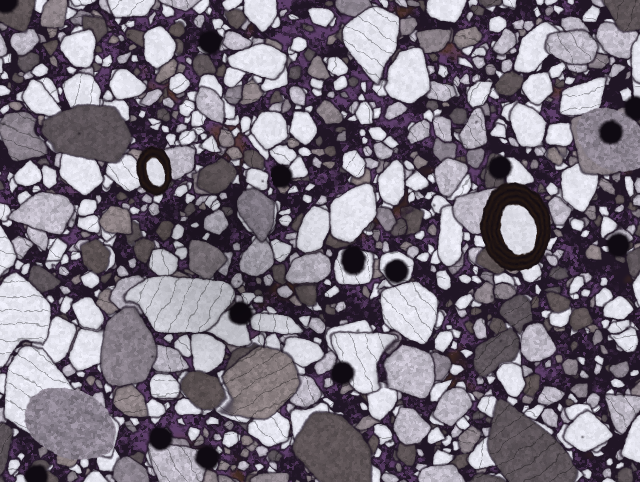
Write a WebGL 1 fragment shader that draws this texture.

```glsl
precision highp float;
// Thin section of sandstone: pale angular grains in a dark purple cement.
// Four sizes of jittered random polygons are laid small to large over a mottled
// cellular ground, then coated grains, rounded clasts and opaque specks go on top.
uniform vec2 u_resolution;

const float TAU = 6.28318;
const float CORNER_SHARPNESS = 14.0;
const vec3 CEMENT_DARK = vec3(0.125, 0.085, 0.145);
const vec3 CEMENT_PURPLE = vec3(0.37, 0.25, 0.42);
const vec3 QUARTZ = vec3(0.89, 0.89, 0.93);
const vec3 PALE_GREY = vec3(0.73, 0.71, 0.76);
const vec3 MID_GREY = vec3(0.53, 0.50, 0.55);
const vec3 DARK_GREY = vec3(0.35, 0.32, 0.35);
const vec3 RUST = vec3(0.34, 0.22, 0.12);
const vec3 OPAQUE = vec3(0.06, 0.04, 0.07);

float hash(vec2 id, float salt) {
  return fract(sin(dot(id, vec2(127.1, 311.7)) + salt * 74.7) * 43758.545);
}

vec2 rotate(vec2 p, float a) {
  return vec2(cos(a) * p.x + sin(a) * p.y, cos(a) * p.y - sin(a) * p.x);
}

// Layered sines, about -1 to 1
float waves(vec2 p) {
  float sum = 0.0, amp = 0.5;
  for (int i = 0; i < 4; i++) {
    sum += amp * sin(p.x + 1.7 * sin(p.y)) * cos(p.y + 1.3 * sin(p.x * 0.8));
    p = rotate(p, 1.1) * 1.9 + 3.7;
    amp *= 0.6;
  }
  return sum;
}

// Cellular noise: distance to the nearest point, and that point's random value
vec2 cellular(vec2 p) {
  vec2 best = vec2(9.0, 0.0);
  for (int y = -1; y <= 1; y++) for (int x = -1; x <= 1; x++) {
    vec2 id = floor(p) + vec2(x, y);
    float d = length(id + vec2(hash(id, 1.0), hash(id, 2.0)) - p);
    if (d < best.x) best = vec2(d, hash(id, 3.0));
  }
  return best;
}

// Signed distance to a random convex polygon with slightly rounded corners
float shard(vec2 q, vec2 id, float radius) {
  q = rotate(q, TAU * hash(id, 1.0)) * mix(vec2(1.0), vec2(0.78, 1.25), hash(id, 2.0));
  float sum = 0.0;
  for (int i = 0; i < 6; i++) {
    float side = float(i);
    float a = (side + 0.8 * hash(id, 10.0 + side)) * TAU / 6.0;
    float reach = radius * mix(0.5, 1.0, hash(id, 20.0 + side));
    float d = dot(q, vec2(cos(a), sin(a))) - reach;
    sum += exp(min(CORNER_SHARPNESS * d / radius, 60.0));
  }
  return radius * log(sum) / CORNER_SHARPNESS;
}

vec3 mineral(float pick) {
  vec3 c = pick < 0.50 ? QUARTZ : PALE_GREY;
  c = pick < 0.65 ? c : MID_GREY;
  return pick < 0.84 ? c : DARK_GREY;
}

// One size of scattered grains over the ground; neighbours keep a gap
vec3 grains(vec3 ground, vec2 p, float cell, float presence, float grit, float soft) {
  vec2 q = p / cell, owner = vec2(0.0);
  float near = 9.0, next = 9.0;
  for (int y = -1; y <= 1; y++) for (int x = -1; x <= 1; x++) {
    vec2 id = floor(q) + vec2(x, y);
    vec2 key = id + cell * 900.0;
    if (hash(key, 4.0) > presence) continue;
    vec2 center = id + 0.5 + 0.75 * (vec2(hash(key, 5.0), hash(key, 6.0)) - 0.5);
    float d = shard(q - center, key, mix(0.33, 0.62, hash(key, 7.0)));
    if (d < near) { next = near; near = d; owner = key; }
    else next = min(next, d);
  }
  float d = cell * max(near, 0.5 * (near - next) + 0.03);
  float pick = hash(owner, 8.0);
  float rough = pick < 0.50 ? 0.13 : 0.32;
  vec3 c = mineral(pick) * (1.0 + rough * (grit - 0.45));
  c *= mix(vec3(1.0), vec3(1.03, 1.0, 0.92), step(0.65, pick) * hash(owner, 9.0));
  // Fine cracks along one direction of each grain
  float seam = rotate(p, TAU * pick).x * 34.0 + 0.3 * waves(p * 40.0);
  c *= 1.0 - 0.3 * step(0.6, hash(owner, 3.0)) * smoothstep(0.06, 0.01, abs(fract(seam) - 0.5));
  c *= 0.86 + 0.14 * smoothstep(0.0, -0.006, d);
  ground = mix(ground, CEMENT_DARK, 0.75 * smoothstep(0.006, 0.001, d));
  return mix(ground, c, smoothstep(soft, -soft, d));
}

// Distance to a wobbly tilted oval
float oval(vec2 p, vec2 center, vec2 radii, float tilt) {
  vec2 q = rotate(p - center, tilt) / radii;
  return (length(q) - 1.0 + 0.07 * waves(q * 2.0 + center * 9.0)) * min(radii.x, radii.y);
}

// Pale core wrapped in dark concentric bands
vec3 coated(vec3 ground, vec2 p, vec2 center, vec2 radii, float grit, float soft) {
  float d = oval(p, center, radii, 0.15);
  float core = oval(p, center + radii * vec2(0.08, -0.05), radii * vec2(0.5, 0.58), 0.3);
  vec3 bands = mix(OPAQUE, RUST * 0.7, 0.3 + 0.3 * sin(d * 650.0) * grit);
  ground = mix(ground, bands, smoothstep(soft, -soft, d));
  return mix(ground, QUARTZ * (0.9 + 0.12 * grit), smoothstep(soft, -soft, core));
}

void main() {
  vec2 p = gl_FragCoord.xy / u_resolution.y;
  float soft = max(0.0016, 0.8 / u_resolution.y);
  float grit = 0.6 * cellular(p * 170.0).y + 0.4 * cellular(p * 75.0 + 7.0).y;
  vec2 bent = p + 0.0022 * vec2(waves(p * 95.0), waves(p * 95.0 + 20.0));

  // Mottled cement with purple patches and rust stains
  float patches = waves(p * 17.0) + 1.5 * (grit - 0.5);
  vec3 color = mix(CEMENT_DARK, CEMENT_PURPLE, smoothstep(-0.25, 0.75, patches));
  color = mix(color, RUST, 0.6 * smoothstep(0.5, 0.8, waves(p * 9.0 + 5.0)));

  color = grains(color, bent, 0.024, 0.52, grit, soft);
  color = grains(color, bent + 3.1, 0.048, 0.66, grit, soft);
  color = grains(color, bent + 5.3, 0.092, 0.60, grit, soft);
  color = grains(color, bent + 8.6, 0.165, 0.52, grit, soft);

  // Rounded grey clasts
  float clast = min(oval(bent, vec2(0.147, 0.12), vec2(0.10, 0.07), -0.4),
                    oval(bent, vec2(1.27, 0.71), vec2(0.08, 0.06), -0.6));
  color = mix(color, MID_GREY * (0.8 + 0.45 * grit), smoothstep(soft, -soft, clast));

  // Opaque specks and the dimmer drift of cement
  vec2 speck = cellular(bent * 5.5 + 2.0);
  float spot = min(oval(bent, vec2(0.733, 0.46), vec2(0.025, 0.03), 0.0),
                   (speck.x - 0.13 * step(0.72, speck.y)) / 5.5);
  color = mix(color, OPAQUE, smoothstep(0.006, -0.004, spot));
  color *= 1.0 - 0.22 * smoothstep(0.32, 0.0, length(p - vec2(0.46, 0.42)));

  color = coated(color, bent, vec2(1.07, 0.528), vec2(0.072, 0.093), grit, soft);
  color = coated(color, bent, vec2(0.32, 0.645), vec2(0.036, 0.052), grit, soft);
  gl_FragColor = vec4(color, 1.0);
}
```
